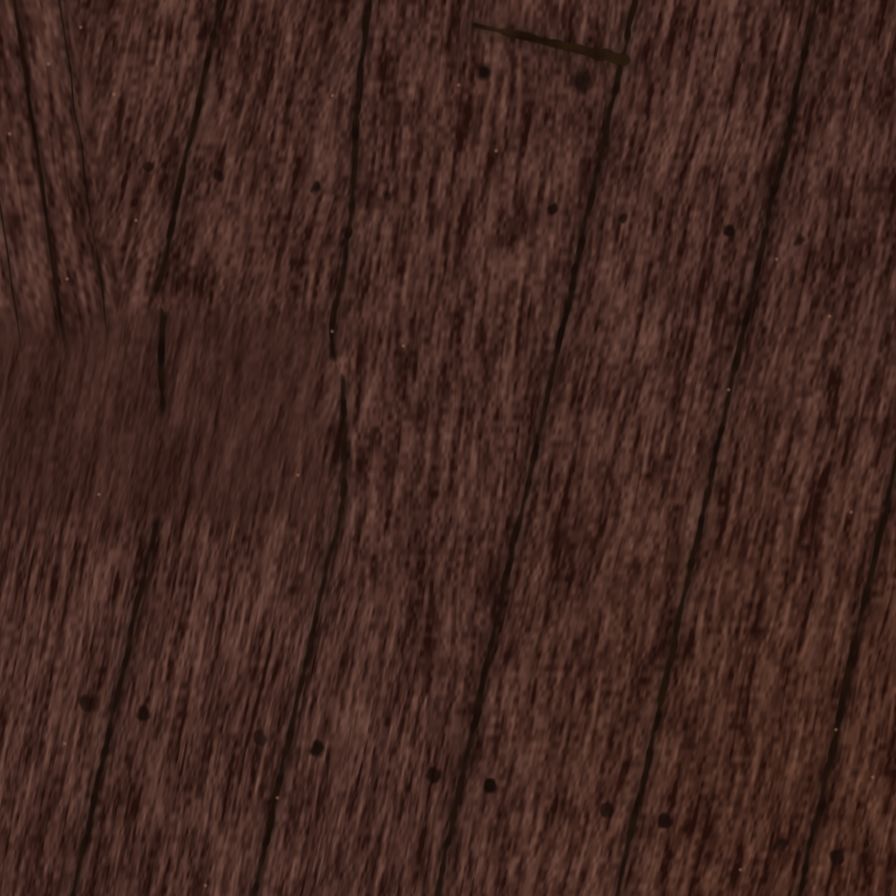
This texture is drawn by a WebGL 1 fragment shader. Its source:

```glsl
precision highp float;
uniform vec2 u_resolution;

const vec3 GRAIN_DARK = vec3(0.14, 0.06, 0.045);
const vec3 GRAIN_LIGHT = vec3(0.385, 0.258, 0.222);
const vec3 GAP_BLACK = vec3(0.075, 0.035, 0.025);
const vec3 GAP_OLIVE = vec3(0.17, 0.11, 0.05);
const vec3 SPECK = vec3(0.52, 0.38, 0.30);

float hash(vec2 p) {
  vec3 q = fract(p.xyx * 0.1031);
  q += dot(q, q.yzx + 33.33);
  return fract((q.x + q.y) * q.z);
}

float noise(vec2 p) {
  vec2 i = floor(p), f = fract(p);
  f = f * f * (3.0 - 2.0 * f);
  return mix(mix(hash(i), hash(i + vec2(1.0, 0.0)), f.x),
             mix(hash(i + vec2(0.0, 1.0)), hash(i + 1.0), f.x), f.y);
}

// Signed streaks along a tilted direction, with crisp dark pores
float grain(vec2 p, float tilt, float scale, float seed) {
  vec2 q = vec2(p.x - tilt * p.y, p.y) * scale + seed * 1.73;
  q.x += 0.007 * noise(q * vec2(14.0, 11.0));
  float pores = smoothstep(0.62, 0.88, noise(q * vec2(210.0, 24.0) + 40.0));
  return 0.36 * noise(q * vec2(135.0, 15.0)) + 0.38 * noise(q * vec2(220.0, 36.0))
       + 0.34 * noise(q * vec2(300.0, 140.0)) - 0.15 * pores - 0.52;
}

// Slanted seams; the two on the left bend and jog
float seamX(float i, float y) {
  float bend = 0.045 * smoothstep(0.42, 0.68, y) + 0.012 * smoothstep(-0.012, 0.012, y - 0.66 + 0.07 * i)
             + 0.035 * step(0.5, i) * smoothstep(0.68, 1.0, y);
  return 0.081 + 0.2027 * i + 0.223 * y - bend * step(i, 1.5);
}

float seamPresence(float i, float y) {
  float jog = smoothstep(0.004, 0.016, abs(y - 0.66 + 0.07 * i));
  float gap = smoothstep(0.05, 0.07, abs(y - 0.48));
  return mix(1.0, jog, step(abs(i - 0.5), 0.6)) * mix(1.0, gap, step(abs(i), 0.5));
}

float line(float d, float halfWidth, float soft) {
  return 1.0 - smoothstep(halfWidth - soft, halfWidth + soft, abs(d));
}

float segmentDistance(vec2 p, vec2 a, vec2 b) {
  vec2 ab = b - a;
  return length(p - a - ab * clamp(dot(p - a, ab) / dot(ab, ab), 0.0, 1.0));
}

float nail(vec2 p, vec2 center, float radius, float soft) {
  vec2 d = (p - center) * vec2(1.0, 0.85);
  return line(length(d) + 0.004 * (noise(p * 150.0) - 0.5), radius, soft);
}

// Nail beside seam i, on a row falling to the right
float rowNail(vec2 p, float i, float offset, vec2 row, float radius) {
  float y = row.x - row.y * (0.2 + 0.2 * i + offset);
  float strength = 0.65 + 0.35 * hash(vec2(i + 3.0, offset * 90.0 + 20.0));
  return nail(p, vec2(seamX(i, y) + offset, y), radius, 0.0025) * strength * step(0.0, i);
}

void main() {
  vec2 p = gl_FragCoord.xy / u_resolution;
  float soft = max(0.0014, 0.7 / u_resolution.y);

  // Corner of narrow boards leaning the other way
  float ragged = 0.03 * (noise(p * vec2(50.0, 20.0)) - 0.5);
  float corner = line(p.x + ragged, 0.085 + 0.12 * (1.0 - p.y), 0.015) * smoothstep(0.60, 0.65, p.y + ragged);

  // Seams, plank index and nails
  float gap = 0.0, shade = 0.0, nails = 0.0, plank = 0.0;
  for (int k = -1; k < 6; k++) {
    float i = float(k);
    float d = p.x - seamX(i, p.y) - 0.003 * (noise(vec2(p.y * 40.0, i * 7.0 + 9.0)) - 0.5);
    float wear = noise(vec2(p.y * 100.0, i * 5.0 + 30.0));
    float present = seamPresence(i, p.y) * (1.0 - corner);
    gap = max(gap, line(d, 0.0018 + 0.0022 * wear, soft) * present * (0.65 + 0.35 * wear));
    shade = max(shade, exp(-abs(d) * 170.0) * present);
    plank += step(0.0, d);
    for (int s = -1; s < 2; s += 2) {
      nails = max(nails, rowNail(p, i, 0.040 * float(s), vec2(0.834, 0.122), 0.0052));
      nails = max(nails, rowNail(p, i, 0.033 * float(s), vec2(0.25, 0.2), 0.0075));
    }
  }

  // Thin splits in the corner boards
  float across = (p.x - 0.02 - 0.146 * (0.974 - p.y)) / 0.05;
  float split = floor(across + 0.5);
  float splitD = (across - split) * 0.05 + 0.003 * (noise(vec2(p.y * 25.0, split + 9.0)) - 0.5);
  gap = max(gap, line(splitD, 0.0008 + 0.0012 * step(abs(split), 0.5), soft) * corner * 0.8);
  shade = max(shade, exp(-abs(splitD) * 240.0) * corner * 0.8);

  // Coarse grain, with finer grain at lower left and a smoothed patch
  float fineEdge = p.x - 0.378 - 0.5 * (0.414 - p.y) + 2.0 * ragged;
  float fine = (1.0 - smoothstep(-0.015, 0.015, fineEdge)) * (1.0 - smoothstep(0.62, 0.67, p.y));
  float smoothed = (1.0 - smoothstep(0.34, 0.39, p.x)) * line(p.y - 0.535, 0.115, 0.03);
  float tilt = 0.21 - 0.09 * step(abs(plank - 3.0), 0.5);
  float fineGrain = grain(p * vec2(1.0, 0.7), 0.28, 1.25, 11.0);
  float streak = mix(grain(p, tilt, 1.0, plank + 3.0), fineGrain, fine);
  streak = mix(streak, grain(p, -0.146, 0.9, 23.0), corner) * mix(1.5, 0.8, smoothed);

  // Broad stains and shading
  float stain = noise(p * vec2(6.0, 4.0) + 3.0) - 0.5;
  float blotch = noise(vec2(p.x - 0.2 * p.y, p.y) * vec2(32.0, 11.0)) - 0.5;
  float tone = 0.48 + streak + 0.12 * stain + 0.09 * blotch + 0.06 * (hash(vec2(plank, 8.0)) - 0.5);
  tone -= 0.10 * smoothstep(0.7, 1.0, p.x) * smoothstep(0.5, 1.0, p.y) + 0.06 * smoothed;
  vec3 color = mix(GRAIN_DARK, GRAIN_LIGHT, clamp(tone, 0.0, 1.15));
  float warm = smoothstep(0.4, 1.0, p.x) * (1.0 - smoothstep(0.1, 0.7, p.y));
  color *= mix(vec3(1.0), vec3(1.02, 0.98, 0.88), warm);

  // Dark gaps with olive dirt, and a short cross crack
  float dirt = noise(p * 60.0);
  color = mix(color * (1.0 - 0.42 * shade), mix(GAP_BLACK, GAP_OLIVE, 0.6 * dirt), gap);
  float crackD = segmentDistance(p, vec2(0.53, 0.972), vec2(0.697, 0.933)) + 0.004 * (noise(p * 90.0) - 0.5);
  float crack = line(crackD, mix(0.003, 0.0065, smoothstep(0.53, 0.69, p.x)), soft);
  color *= 1.0 - 0.4 * exp(-crackD * 110.0);
  color = mix(color, mix(GAP_BLACK, GAP_OLIVE, dirt), crack * 0.9);
  nails = max(nails, nail(p, vec2(0.649, 0.91), 0.011, 0.007) * 0.85);
  nails = max(nails, nail(p, vec2(0.54, 0.92), 0.007, 0.004));
  color = mix(color, GAP_BLACK, nails * 0.9);

  // Sparse pale chips
  vec2 cell = floor(p * 50.0);
  vec2 chip = (cell + 0.25 + 0.5 * vec2(hash(cell + 2.0), hash(cell + 7.0))) / 50.0;
  color = mix(color, SPECK, line(length(p - chip), 0.0018, soft) * step(0.988, hash(cell + 13.0)) * 0.7);
  gl_FragColor = vec4(color, 1.0);
}
```
